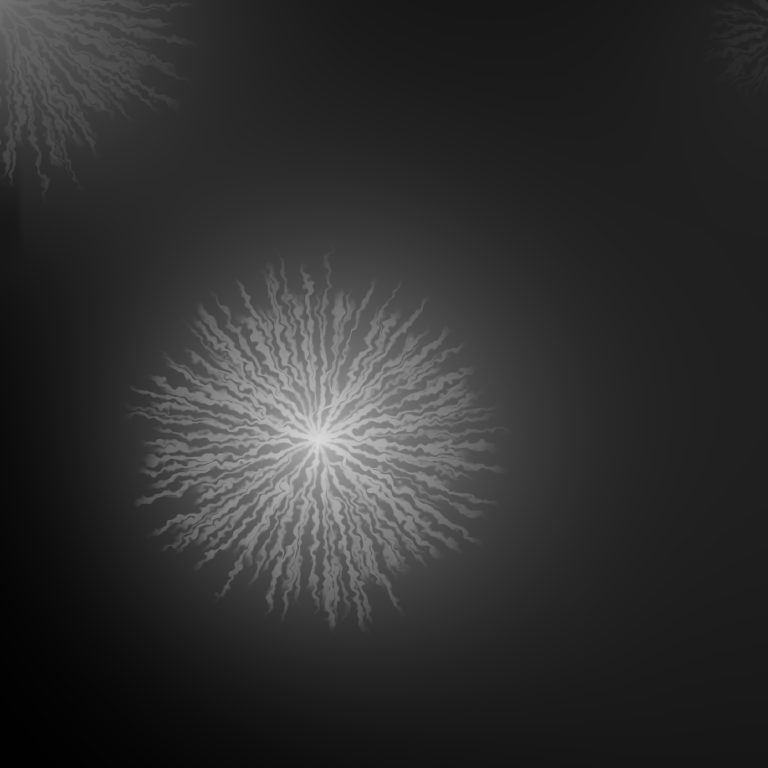
Give the GLSL for this background, as a Shadertoy shader.

```glsl
// Draws pale branching growths with soft halos on a dark grey field.

const float TAU = 6.28319;
const float INNER_RADIUS = 0.028;  // where the first forks begin
const float FIRST_SPOKES = 32.0;
const float LAST_LEVEL = 2.0;      // no forks beyond this ring
const float BRANCH_WIDTH = 0.0033;
const float EDGE = 0.0021;         // half width of the soft branch edge

float hash(vec2 p) {
    return fract(sin(dot(p, vec2(127.1, 311.7))) * 43758.55);
}

float noise(vec2 p) {
    vec2 i = floor(p), f = fract(p);
    f = f * f * (3.0 - 2.0 * f);
    return mix(mix(hash(i), hash(i + vec2(1, 0)), f.x),
               mix(hash(i + vec2(0, 1)), hash(i + vec2(1, 1)), f.x), f.y);
}

vec2 wobble(vec2 p, float scale) {
    return vec2(noise(p * scale), noise(p * scale + 37.0)) - 0.5;
}

// Jittered angle (x, in turns) and relative width (y) of one node
vec2 node(float id, float count, float level, float seed) {
    vec2 key = vec2(mod(id, count), level * 7.0 + seed);
    float angle = (id + 0.5 + 0.8 * (hash(key) - 0.5)) / count;
    return vec2(angle, mix(0.5, 1.2, hash(key + 19.0)));
}

// Radial tree whose branches fork each time the radius doubles
float dendrite(vec2 d, float reach, float seed) {
    vec2 knots = d + seed;
    float calm = smoothstep(0.0, 0.09, length(d));
    d += calm * (0.008 * wobble(knots, 60.0) + 0.007 * wobble(knots, 150.0));
    float r = length(d);
    float turn = atan(d.y, d.x) / TAU + 0.5;
    float depth = max(log2(max(r, 1e-4) / INNER_RADIUS), 0.0);
    float level = min(floor(depth), LAST_LEVEL);
    float count = FIRST_SPOKES * exp2(level);
    float cell = floor(turn * count);
    float knobs = 0.5 + noise(knots * 210.0);
    float mask = 0.0;
    for (int j = -3; j <= 3; j++) {
        float id = cell + float(j);
        float parentId = floor(id / 2.0);
        vec2 child = node(id, count, level, seed);
        vec2 parent = node(parentId, count * 0.5, level - 1.0, seed);
        float fork = 0.5 * hash(vec2(mod(parentId, count * 0.5), seed + level));
        vec2 branch = mix(parent, child, smoothstep(fork, fork + 0.5, depth - level));
        float dist = abs(turn - branch.x) * TAU * r;
        float width = BRANCH_WIDTH * branch.y * knobs;
        float tip = reach * (0.72 + 0.32 * hash(vec2(mod(id, count), seed + 5.0)));
        float body = 1.0 - smoothstep(width - EDGE, width + EDGE, dist);
        body *= min(1.0, 0.4 + 0.6 * branch.y);
        mask = max(mask, body * (1.0 - smoothstep(tip - 0.03, tip, r)));
    }
    return mask;
}

// Wide halo plus a tight core
float glow(float r, float halo, float spread, float core) {
    return halo * exp(-r * r / (spread * spread)) + core * exp(-r / 0.085);
}

// Lays a growth over the tone; its branches fade linearly from the seed
float grow(float tone, vec2 d, float reach, float seed, float bright, float fade) {
    float branchTone = max(bright - fade * length(d), tone);
    return mix(tone, branchTone, dendrite(d, reach, seed));
}

void mainImage(out vec4 fragColor, in vec2 fragCoord) {
    vec2 p = fragCoord / iResolution.xy;
    vec2 mainSeed = p - vec2(0.414, 0.427);
    vec2 leftSeed = p - vec2(0.0, 1.0);
    vec2 rightSeed = p - vec2(1.03, 0.97);

    // Dark field, black in the lower left corner
    float tone = 0.122 * smoothstep(0.0, 0.9, p.x + 0.5 * p.y);
    tone *= 0.7 + 0.3 * sin(p.y * TAU * 0.5);

    // Halos
    tone += glow(length(mainSeed), 0.28, 0.26, 0.36);
    tone += glow(length(leftSeed), 0.24, 0.26, 0.13);
    tone += glow(length(rightSeed), 0.05, 0.20, 0.0);

    // Narrow shadow on the left edge
    float strip = smoothstep(0.64, 0.72, p.y) * (1.0 - smoothstep(0.72, 0.84, p.y));
    tone -= 0.03 * strip * (1.0 - smoothstep(0.020, 0.032, p.x));

    // Growths
    tone = grow(tone, mainSeed, 0.255, 3.0, 0.85, 2.20);
    tone = grow(tone, leftSeed, 0.27, 11.0, 0.44, 0.80);
    tone = grow(tone, rightSeed, 0.13, 23.0, 0.21, 0.50);

    fragColor = vec4(vec3(clamp(tone, 0.0, 1.0)), 1.0);
}
```
